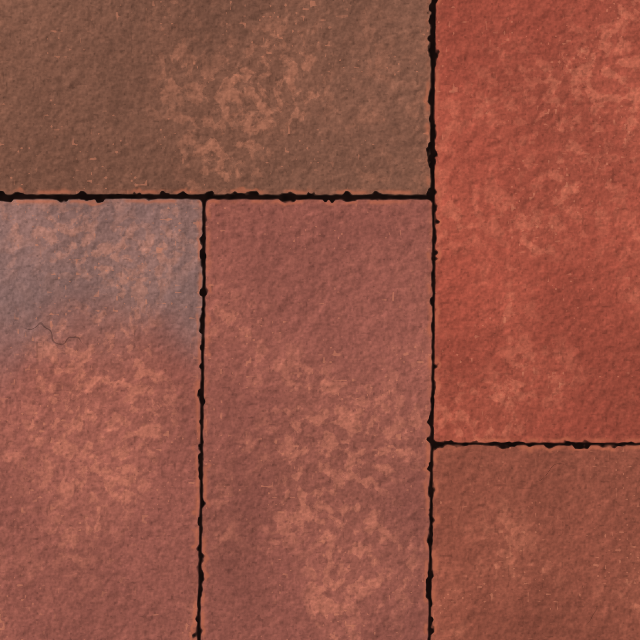
A Shadertoy shader for this texture:

```glsl
// Weathered clay pavers in a shifted basket weave, with dark ragged joints.
#define BRICK_LENGTH 0.72
#define BRICK_WIDTH 0.36
#define WEAVE_ORIGIN vec2(0.678, 0.307)
#define COLUMN_SHIFT 0.384
#define JOINT_HALF 0.0017
#define CORNER_RADIUS 0.007
#define EDGE_CHIPPING 0.008
#define WEAR_AMOUNT 0.62
#define GRAIN_AMOUNT 0.20
#define RELIEF_AMOUNT 0.50

const vec3 ROSE  = vec3(0.575, 0.335, 0.290);
const vec3 RED   = vec3(0.605, 0.290, 0.230);
const vec3 BROWN = vec3(0.455, 0.315, 0.250);
const vec3 ASH   = vec3(0.475, 0.385, 0.370);
const vec3 PEACH = vec3(0.760, 0.470, 0.360);
const vec3 JOINT = vec3(0.085, 0.045, 0.038);

float hash(vec2 p) {
    vec3 q = fract(vec3(p.xyx) * 0.1031);
    q += dot(q, q.yzx + 33.33);
    return fract((q.x + q.y) * q.z);
}

float noise(vec2 p) {
    vec2 i = floor(p), f = fract(p);
    f = f * f * (3.0 - 2.0 * f);
    return mix(mix(hash(i), hash(i + vec2(1, 0)), f.x),
               mix(hash(i + vec2(0, 1)), hash(i + vec2(1, 1)), f.x), f.y);
}

// Each octave turns, which hides the lattice
float fbm(vec2 p) {
    float sum = 0.0, amp = 0.5;
    p = mat2(0.8, 0.6, -0.6, 0.8) * p;
    for (int i = 0; i < 5; i++) {
        sum += amp * noise(p);
        p = mat2(1.6, 1.2, -1.2, 1.6) * p + 7.3;
        amp *= 0.5;
    }
    return sum / 0.96875;
}

float roundedBox(vec2 p, vec2 halfSize, float r) {
    vec2 q = abs(p) - halfSize + r;
    return length(max(q, 0.0)) + min(max(q.x, q.y), 0.0) - r;
}

// Finds the brick: offset from its centre, signed distance, and traits
// (x: left column, y: lying flat, z: index within its pair).
float weave(vec2 p, out vec2 local, out vec3 trait, out vec2 id) {
    p -= WEAVE_ORIGIN;
    float column = floor(p.x / BRICK_LENGTH);
    p.y += COLUMN_SHIFT * column;
    vec2 block = floor(p / BRICK_LENGTH);
    vec2 f = p - block * BRICK_LENGTH;
    float lying = mod(block.x + block.y, 2.0);
    if (lying > 0.5) f = f.yx;
    float part = step(BRICK_WIDTH, f.x);
    vec2 halfSize = 0.5 * vec2(BRICK_WIDTH, BRICK_LENGTH);
    local = f - vec2(part * BRICK_WIDTH, 0.0) - halfSize;
    trait = vec3(mod(column, 2.0), lying, part);
    id = block * 2.0 + vec2(part, lying);
    float gap = JOINT_HALF + trait.x * (0.0006 + 0.0026 * lying);
    float d = roundedBox(local, halfSize - gap, CORNER_RADIUS);
    if (lying > 0.5) local = local.yx;
    return d;
}

void mainImage(out vec4 fragColor, in vec2 fragCoord) {
    vec2 uv = fragCoord / iResolution.xy;
    float px = 1.0 / min(iResolution.x, iResolution.y);

    // Hand-laid wobble
    vec2 p = uv;
    p.x += 0.015 * max(0.0, 0.45 - uv.y);
    p += 0.003 * (vec2(noise(uv * 5.0), noise(uv * 5.0 + 31.0)) - 0.5);

    vec2 local, id;
    vec3 trait;
    float d = weave(p, local, trait, id);
    vec2 s = uv + 3.7 * id + 40.0;

    // Chipped outline: mostly straight, with scattered nicks
    float nick = smoothstep(0.45, 0.95, noise(s * 70.0)) * noise(s * 150.0 + 9.0);
    d += EDGE_CHIPPING * (nick - 0.06) + 0.0016 * (noise(s * 120.0 + 4.0) - 0.5);

    // Fired clay body, with a grey bloom at the head of some bricks
    float left = trait.x, lying = trait.y;
    vec3 clay = mix(RED, ROSE, left);
    clay = mix(clay, BROWN, lying * mix(0.40, 0.85, left));
    float cloud = fbm(s * vec2(6.0, 4.5));
    float bloom = smoothstep(0.06, 0.25, local.y + 0.2 * (cloud - 0.5));
    clay = mix(clay, ASH, 0.8 * bloom * left * (1.0 - lying) * (1.0 - trait.z));
    clay *= 0.84 + 0.32 * cloud;

    // Rubbed patches broken into fine flakes
    vec2 c = local - vec2(0.03, -0.05);
    float rubbed = exp(-dot(c, c) * 28.0);
    vec2 drift = 0.03 * vec2(fbm(s * 14.0), fbm(s * 14.0 + 50.0));
    float patches = smoothstep(0.42, 0.80, fbm((s + drift) * vec2(8.0, 6.5) + 17.0) + 0.22 * rubbed - 0.04);
    float flakes = smoothstep(0.46, 0.66, fbm((s + drift) * 75.0 + 5.0));
    float wear = patches * (0.30 + 0.70 * flakes) + 0.10 * flakes;
    clay = mix(clay, mix(PEACH, clay * 1.35, 0.4), WEAR_AMOUNT * wear);

    // Fine relief lit from the upper left, and grain
    vec2 toLight = vec2(-0.0022, 0.0022);
    float relief = fbm(s * 80.0) - fbm((s + toLight) * 80.0);
    float grain = 0.6 * noise(s * 290.0) + 0.4 * noise(s.yx * 170.0) - 0.5;
    clay *= 1.0 + RELIEF_AMOUNT * relief + GRAIN_AMOUNT * grain;

    // Rare faint hairlines, tiny dark pits and pale specks
    float vein = abs(fbm(s * 5.0 + 60.0) - 0.5);
    float crack = (1.0 - smoothstep(0.001, 0.006, vein)) * smoothstep(0.80, 0.92, noise(s * 9.0 + 80.0));
    float pit = smoothstep(0.80, 0.95, noise(s * 190.0 + 11.0));
    float speck = smoothstep(0.84, 0.96, noise(s * 175.0 + 23.0)) * smoothstep(0.35, 0.7, noise(s * 22.0));
    clay *= 1.0 - 0.22 * crack - 0.10 * pit;
    clay = mix(clay, PEACH * 1.08, 0.5 * speck);

    // Bright worn arris, then a crisp drop into the joint
    float rim = exp(-pow((d + 0.004) / 0.0035, 2.0));
    float rubbedRim = smoothstep(0.30, 0.75, noise(s * 60.0 + 3.0));
    clay = mix(clay, PEACH * vec3(1.0, 0.9, 0.85), rim * (0.10 + 0.50 * rubbedRim));
    clay *= mix(0.65, 1.0, smoothstep(0.0, 0.002, -d));

    float cover = 1.0 - smoothstep(-px, px, d);
    vec3 joint = JOINT * (0.7 + 0.6 * noise(uv * 110.0));
    fragColor = vec4(clamp(mix(joint, clay, cover), 0.0, 1.0), 1.0);
}
```
